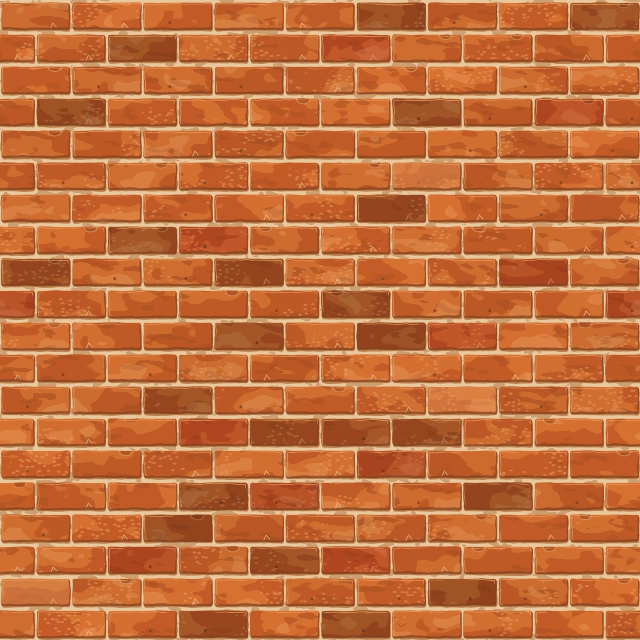
This texture is drawn by a three.js fragment shader. Its source:

```glsl
// Brick wall in running bond, 9 bricks across and 20 courses down, in flat painted tones.
// Each brick is a wobbly rounded box with bevelled edges; layered sines make its blotches,
// cellular noise its chips, and a hash per brick picks its tint and its marks.
varying vec2 vUv;

float hash(vec2 p) {
  return fract(sin(dot(p, vec2(127.1, 311.7))) * 4375.85);
}

// Layered sines, roughly -1 to 1
float waves(vec2 p) {
  float sum = 0.0, amp = 0.5;
  for (int i = 0; i < 4; i++) {
    p = mat2(0.8, 0.6, -0.6, 0.8) * p * 1.7 + 1.3;
    sum += amp * sin(p.x + 1.3 * sin(p.y));
    amp *= 0.6;
  }
  return sum;
}

// Cellular noise: distance to the nearest scattered point
float cellular(vec2 p) {
  vec2 base = floor(p);
  float nearest = 2.0;
  for (int y = -1; y <= 1; y++) {
    for (int x = -1; x <= 1; x++) {
      vec2 cell = base + vec2(float(x), float(y));
      vec2 point = cell + vec2(hash(cell), hash(cell + 19.7));
      nearest = min(nearest, length(p - point));
    }
  }
  return nearest;
}

float brickBox(vec2 p) {
  vec2 e = abs(p) - vec2(1.0, 0.345);
  return length(max(e, 0.0)) + min(max(e.x, e.y), 0.0) - 0.07;
}

// Soft coverage of the inside of a distance, in course heights
float fill(float d) {
  return 1.0 - smoothstep(-0.022, 0.022, d);
}

void main() {
  vec3 cream = vec3(0.92, 0.78, 0.61);
  vec3 tan_ = vec3(0.72, 0.49, 0.29);
  vec3 umber = vec3(0.50, 0.25, 0.12);
  vec3 clay = vec3(0.75, 0.35, 0.15);
  vec3 orange = vec3(0.82, 0.43, 0.19);
  vec3 peach = vec3(0.90, 0.60, 0.36);

  // Running bond; p is centred on the brick and measured in course heights
  vec2 wall = vUv * vec2(9.0, 20.0);
  float course = floor(wall.y);
  wall.x += 0.5 * mod(course + 1.0, 2.0);
  vec2 id = vec2(mod(floor(wall.x), 9.0), course);
  vec2 p = (fract(wall) - 0.5) * vec2(20.0 / 9.0, 1.0);
  vec2 seed = 40.0 * vec2(hash(id + 3.1), hash(id + 8.6));
  vec2 q = p + seed;

  float wobble = 0.016 * waves(q * 2.6);
  float d = brickBox(p) + wobble;

  // Mortar with a ragged shadow under and to the right of each brick
  float grain = waves(vUv * vec2(45.0, 70.0));
  vec3 color = mix(cream, tan_, 0.55 * smoothstep(0.35, 0.5, grain));
  float shadow = brickBox(p - vec2(0.022, -0.06)) + 0.025 * grain;
  color = mix(color, tan_, fill(shadow));
  color = mix(color, umber, 0.8 * fill(brickBox(p - vec2(0.012, -0.022)) + wobble));

  // Brick face: broad blotches, sloping streaks and pale chips
  float blotch = waves(q * vec2(0.9, 1.5));
  float streak = waves(vec2(q.x - 1.2 * q.y, 3.2 * q.y + 0.8 * q.x));
  vec3 face = mix(clay, orange, smoothstep(-0.04, 0.04, blotch + 0.25 * p.y));
  face = mix(face, clay * 0.9, 0.65 * smoothstep(0.58, 0.64, streak));
  face = mix(face, peach, 0.4 * smoothstep(0.62, 0.68, blotch - 0.5 * p.y));
  float chips = cellular(q * vec2(4.0, 7.0)) - 0.23;
  float chipArea = smoothstep(0.2, 0.3, waves(q * 1.3 + 7.0) - 0.6 * p.y);
  face = mix(face, peach, 0.55 * fill(chips * 0.2) * chipArea * step(0.4, hash(id + 5.3)));

  // Marks: a rounded crack at the top, a notch at the bottom, or a small pit
  float kind = hash(id + 12.4);
  float side = hash(id + 2.7) < 0.3 ? -1.0 : 1.0;
  if (kind < 0.22) {
    float bite = length((p - vec2(0.6 * side, 0.40)) * vec2(0.7, 1.0)) - 0.14 + wobble;
    face = mix(face, clay * 0.85, 0.7 * fill(bite));
    face = mix(face, peach, 0.85 * fill(abs(bite) - 0.012));
  } else if (kind < 0.5) {
    vec2 n = p - vec2(0.55 * side, -0.27);
    float notch = max(abs(n.y + 1.5 * abs(n.x + 0.2 * n.y) - 0.05) * 0.6 - 0.012, abs(n.x) - 0.1);
    face = mix(face, cream, 0.85 * fill(notch));
  } else if (kind < 0.75) {
    float pit = length(p - vec2(-0.25 * side, -0.21)) - 0.045;
    face = mix(face, umber, 0.8 * fill(pit));
  }

  // Tint of the whole brick: mostly plain, some brown, red or pale
  float tint = hash(id + 21.9);
  face *= 0.97 + 0.06 * hash(id + 31.3);
  if (tint < 0.09) face *= vec3(0.78, 0.77, 0.78);
  else if (tint < 0.17) face *= vec3(0.90, 0.77, 0.82);
  else if (tint > 0.985) face = mix(face, peach, 0.4);

  // Bevel: dark lower right rim, broken light line along the upper left
  float lowerRim = 1.0 - fill(brickBox(p - vec2(-0.025, 0.045)) + 1.5 * wobble);
  face = mix(face, umber, 0.72 * lowerRim);
  float lit = smoothstep(-0.04, 0.08, max(p.y - 0.25, -p.x - 0.94));
  float lightLine = fill(abs(d + 0.045 + 0.02 * waves(q * 3.0)) - 0.010);
  face = mix(face, peach, lightLine * lit * smoothstep(-0.5, 0.1, waves(q * 1.1 + 4.0)));

  color = mix(color, face, fill(d));
  gl_FragColor = vec4(color, 1.0);
}
```
